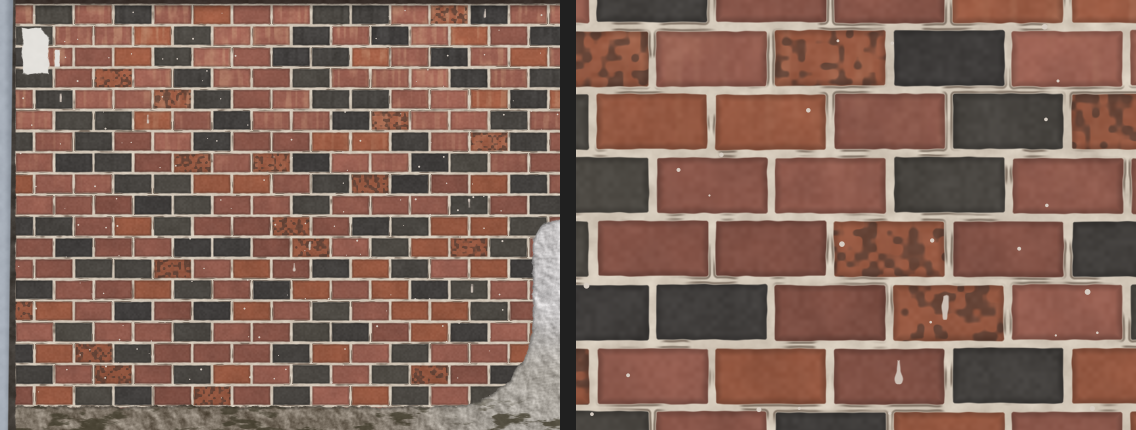
Left: the whole. Right: its middle third, enlarged.
This texture is drawn by a Shadertoy shader. Its source:

```glsl
float hash(vec2 p) {
    return fract(sin(dot(p, vec2(127.1, 311.7))) * 43758.5);
}

float noise(vec2 p) {
    vec2 i = floor(p), f = fract(p);
    f = f * f * (3.0 - 2.0 * f);
    return mix(mix(hash(i), hash(i + vec2(1, 0)), f.x),
               mix(hash(i + vec2(0, 1)), hash(i + vec2(1, 1)), f.x), f.y);
}

float fbm(vec2 p) {
    float sum = 0.0, amp = 0.5;
    for (int i = 0; i < 4; i++) {
        sum += amp * noise(p);
        p = p * 2.03 + 17.0;
        amp *= 0.5;
    }
    return sum / 0.9375;
}

float box(vec2 p, vec2 halfSize) {
    vec2 q = abs(p) - halfSize;
    return length(max(q, 0.0)) + min(max(q.x, q.y), 0.0);
}

// One dark brick at a random place in every group of three
bool isDark(vec2 id) {
    float c = id.x + floor(3.0 * hash(vec2(id.y, 5.3)));
    float pick = floor(3.0 * hash(vec2(floor(c / 3.0), id.y + 40.0)));
    return abs(mod(c, 3.0) - pick) < 0.5;
}

vec3 brickColor(vec2 id, vec2 p, float inset) {
    float tone = hash(id + 3.1), kind = hash(id + 71.7);
    float grain = noise(p * 11.0), cloud = fbm(p * 1.7 + id * 3.0);
    float upper = smoothstep(9.0, 19.0, p.y);
    float streak = noise(p * vec2(7.0, 0.9) + id * 9.0);
    vec3 color;
    if (isDark(id)) {
        color = mix(vec3(0.24, 0.23, 0.225), vec3(0.30, 0.285, 0.26), tone);
        color += 0.05 * (cloud - 0.5) + 0.05 * upper * (streak - 0.4);
    } else {
        color = mix(vec3(0.50, 0.315, 0.27), vec3(0.61, 0.385, 0.33), tone);
        color = mix(color, vec3(0.60, 0.35, 0.25), 0.8 * step(0.72, kind));
        color *= 0.96 + 0.1 * upper + 0.16 * (cloud - 0.5);
        // Pale haze on the upper courses
        float haze = smoothstep(0.45, 0.9, streak * 0.6 + cloud * 0.5);
        color = mix(color, vec3(0.74, 0.57, 0.46), haze * upper * 0.6 * step(0.35, tone));
        // Sooty, speckled bricks
        float soot = smoothstep(0.45, 0.75, noise(p * 8.0 + 31.0));
        color = mix(color, vec3(0.29, 0.22, 0.19), soot * 0.65 * step(0.91, kind));
    }
    color += 0.035 * (grain - 0.5);
    return color * mix(0.83, 1.02, smoothstep(0.0, 0.13, inset));
}

void mainImage(out vec4 fragColor, in vec2 fragCoord) {
    // One unit is the height of one course
    vec2 p = fragCoord / iResolution.y * 20.31;
    float px = 20.31 / iResolution.y;
    float rough = fbm(p * 3.0) - 0.5, grain = noise(p * 10.0);

    // Running bond: 19 courses, joints shifted by half a brick
    vec2 size = vec2(1.868, 1.0);
    vec2 grid = (p - vec2(1.615, 1.12)) / size;
    float row = floor(grid.y);
    grid.x += 0.5 * mod(row, 2.0);
    vec2 id = floor(grid);
    vec2 local = (fract(grid) - 0.5) * size;
    local += 0.025 * (vec2(hash(id), hash(id + 9.0)) - 0.5);
    float d = box(local, size * 0.5 - 0.1) - 0.035 + 0.02 * (noise(p * 6.0) - 0.5);

    // Mortar with dark hairline cracks
    vec3 color = mix(vec3(0.74, 0.69, 0.63), vec3(0.90, 0.86, 0.80), fbm(p * 4.0));
    float crack = smoothstep(0.035, 0.0, abs(d - 0.025)) * smoothstep(0.5, 0.75, noise(p * 2.5));
    color = mix(color, vec3(0.40, 0.34, 0.29), crack * 0.7);
    color = mix(color, brickColor(id, p, -d), smoothstep(px, -px, d));

    // Paint specks and short runs
    vec2 cell = floor(p * 1.5);
    vec2 spot = fract(p * 1.5) - 0.25 - 0.5 * vec2(hash(cell), hash(cell + 4.0));
    float speck = length(spot) - 0.02 - 0.05 * hash(cell + 8.0);
    color = mix(color, vec3(0.84, 0.80, 0.76), smoothstep(px, -px, speck) * step(0.86, hash(cell + 2.0)));
    vec2 run = local - vec2(hash(id + 6.0) - 0.5, 0.08);
    float runDist = box(run, vec2(0.012, 0.17)) - 0.03 - 0.06 * (noise(p * 7.0) - 0.5);
    color = mix(color, vec3(0.80, 0.75, 0.71), smoothstep(px, -px, runDist) * step(0.955, hash(id + 15.0)));

    // Torn paper
    vec2 sheet = p - vec2(1.68, 17.9);
    float paper = max(box(sheet, vec2(0.62, 1.07)), dot(sheet, vec2(0.75, 0.66)) - 0.88);
    paper = min(paper, box(p - vec2(2.71, 17.56), vec2(0.1, 0.38))) + 0.16 * rough;
    color = mix(color, vec3(0.89, 0.88, 0.86) + 0.03 * rough, smoothstep(px, -px, paper));

    // Shadow under the top edge
    color *= mix(1.0, 0.78, smoothstep(19.7, 20.1, p.y));
    color = mix(color, vec3(0.22, 0.18, 0.16) + 0.1 * rough, smoothstep(-px, px, p.y - 20.13 + 0.06 * rough));

    // Cement ledge sweeping up into plaster on the right
    vec2 corner = max(vec2(p.x - 21.15, 5.12 - p.y), 0.0);
    float plaster = p.y < 8.7 ? 4.0 - length(corner) : length(p - vec2(26.4, 8.7)) - 1.25;
    plaster += 0.28 * rough;
    float side = smoothstep(16.0, 25.0, p.x + 0.4 * p.y);
    float relief = fbm(p * 1.8 + 0.08) - fbm(p * 1.8 - 0.08);
    vec3 cement = mix(vec3(0.48, 0.44, 0.39), vec3(0.66, 0.64, 0.61), side);
    cement = mix(cement, vec3(0.76, 0.75, 0.75), smoothstep(2.5, 6.0, p.y));
    cement += 0.7 * relief + 0.22 * rough * (1.0 - 0.5 * side) + 0.06 * (grain - 0.5);
    float moss = smoothstep(0.56, 0.72, fbm(p * vec2(1.1, 3.0) + 7.0)) * smoothstep(2.0, 0.6, p.y);
    cement = mix(cement, vec3(0.25, 0.23, 0.17), moss * 0.8);
    cement *= mix(0.72, 1.0, smoothstep(0.0, 0.18, -plaster));
    color = mix(color, cement, smoothstep(px, -px, plaster));

    // Metal post and the dark gap beside it
    float edge = 0.38 + 0.012 * p.y;
    color = mix(color, vec3(0.25, 0.23, 0.21) + 0.15 * rough, smoothstep(px, -px, p.x - 0.74 + 0.08 * rough));
    vec3 metal = mix(vec3(0.66, 0.69, 0.73), vec3(0.52, 0.55, 0.59), smoothstep(0.15, 0.6, p.x));
    color = mix(color, metal + 0.06 * rough, smoothstep(px, -px, p.x - edge));

    fragColor = vec4(clamp(color, 0.0, 1.0), 1.0);
}
```
